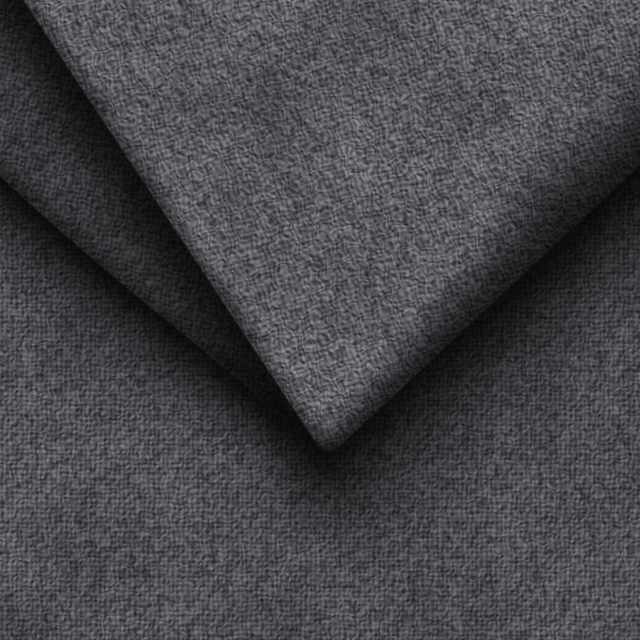
Write a three.js fragment shader that draws this texture.

```glsl
varying vec2 vUv;

const vec3 FABRIC_TINT = vec3(1.0, 0.975, 1.035);

float hash(vec2 p) {
  vec3 q = fract(vec3(p.xyx) * 0.1031);
  q += dot(q, q.yzx + 33.33);
  return fract((q.x + q.y) * q.z);
}

float noise(vec2 p) {
  vec2 cell = floor(p);
  vec2 f = fract(p);
  f = f * f * (3.0 - 2.0 * f);
  float low = mix(hash(cell), hash(cell + vec2(1.0, 0.0)), f.x);
  float high = mix(hash(cell + vec2(0.0, 1.0)), hash(cell + 1.0), f.x);
  return mix(low, high, f.y);
}

float clouds(vec2 p) {
  float sum = 0.0;
  float amplitude = 0.5;
  for (int i = 0; i < 4; i++) {
    sum += amplitude * (noise(p) - 0.5);
    p = p * 2.1 + 17.3;
    amplitude *= 0.55;
  }
  return sum;
}

// Signed distance to the line a-b, positive on its left
float edgeDistance(vec2 p, vec2 a, vec2 b) {
  vec2 along = normalize(b - a);
  return dot(p - a, vec2(-along.y, along.x));
}

float smoothMin(float a, float b, float k) {
  float h = max(k - abs(a - b), 0.0) / k;
  return min(a, b) - h * h * k * 0.25;
}

// Irregular interlaced threads, centred on zero
float weave(vec2 p, float angle, float threads, float wobble) {
  float c = cos(angle);
  float s = sin(angle);
  vec2 q = mat2(c, -s, s, c) * p * threads + 300.0;
  vec2 bend = vec2(noise(q * 0.45), noise(q * 0.45 + 71.0)) - 0.5;
  vec2 phase = (q + bend * wobble) * 3.14159;
  float stitch = sin(phase.x) * sin(phase.y);
  float fibre = noise(q * vec2(0.8, 1.5) + bend) - 0.5;
  float fuzz = noise(q * 2.3 + 40.0) - 0.5;
  return 0.27 * stitch + 0.65 * fibre + 0.25 * fuzz;
}

// Cloth lying flat, with the shadow cast by the folds
float groundShade(float fold, float right, float x) {
  float away = length(max(-vec2(fold, right), 0.0));
  float reach = mix(0.065, 0.105, smoothstep(0.35, 0.6, x));
  float light = 1.0 - exp(-pow(away / reach, 1.5));
  return mix(0.05, 0.305, light);
}

// Under layer, darkest beside the upper flap
float foldShade(float fold, float left) {
  float light = mix(0.065, 0.225, smoothstep(0.0, 0.11, -left));
  return light * mix(0.65, 1.0, smoothstep(0.0, 0.04, fold));
}

// Upper flap, rounding away at both edges
float flapShade(float left, float right, vec2 p) {
  float roll = mix(0.06, 0.145, smoothstep(0.5, 0.9, p.x));
  float light = 0.365 - 0.06 * smoothstep(0.65, 1.1, p.x);
  light *= mix(0.28, 1.0, smoothstep(-0.01, roll, right));
  return light * mix(0.55, 1.0, smoothstep(-0.005, 0.035, left));
}

void main() {
  vec2 p = vUv;
  vec2 tip = vec2(0.51, 0.283);
  float left = edgeDistance(p, vec2(0.036, 1.0), tip);
  float right = edgeDistance(p, tip, vec2(1.0, 0.742));
  float fold = edgeDistance(p, vec2(0.0, 0.724), tip);
  fold += 0.003 * sin(p.x * 12.0);

  // Layer coverage with soft edges
  float flapMask = smoothstep(-0.0015, 0.002, smoothMin(left, right, 0.03));
  float foldMask = smoothstep(-0.0015, 0.002, smoothMin(fold, right, 0.03));

  float shade = groundShade(fold, right, p.x);
  shade = mix(shade, foldShade(fold, left), foldMask);
  shade = mix(shade, flapShade(left, right, p), flapMask);

  // Each layer turns the weave its own way
  float groundWeave = weave(p, 0.785, 185.0, 0.9);
  float foldWeave = weave(p + 3.0, 0.6, 175.0, 1.3);
  float flapWeave = weave(p + 7.0, -0.5, 175.0, 1.7);
  float threads = mix(mix(groundWeave, foldWeave, foldMask), flapWeave, flapMask);

  float nap = clouds(p * 7.0 + flapMask * 5.0);
  shade *= (1.0 + 0.95 * threads) * (1.0 + 0.4 * nap);
  gl_FragColor = vec4(shade * FABRIC_TINT, 1.0);
}
```
